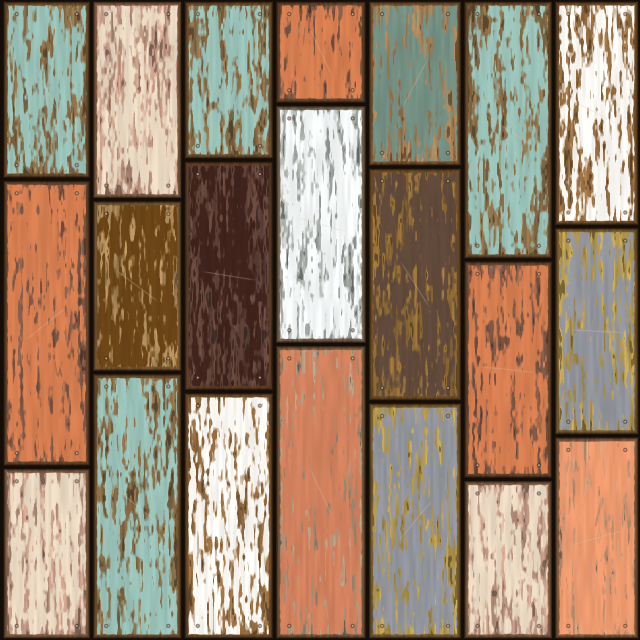
Reproduce this texture procedurally as a Shadertoy shader.

```glsl
const float columnEdge[8] = float[8](0.003, 0.143, 0.286, 0.429, 0.574, 0.723, 0.865, 1.0);

// Heights of the upper and lower joint in each column
const vec2 joints[7] = vec2[7](
    vec2(0.720, 0.270), vec2(0.688, 0.418), vec2(0.750, 0.388), vec2(0.837, 0.462),
    vec2(0.739, 0.372), vec2(0.594, 0.251), vec2(0.646, 0.319));

// Finish of each plank, top to bottom, column by column
const int finishes[21] = int[21](0,2,1, 1,4,0, 0,5,3, 2,10,11, 6,7,8, 0,2,1, 3,8,9);

const vec3 paints[12] = vec3[12](
    vec3(0.61, 0.77, 0.73), vec3(0.93, 0.86, 0.77), vec3(0.85, 0.50, 0.32),
    vec3(1.00, 0.99, 0.97), vec3(0.42, 0.27, 0.09), vec3(0.25, 0.14, 0.11),
    vec3(0.46, 0.57, 0.52), vec3(0.38, 0.29, 0.23), vec3(0.58, 0.59, 0.62),
    vec3(0.94, 0.61, 0.44), vec3(0.97, 0.98, 0.98), vec3(0.83, 0.51, 0.37));

// Wood under the paint; the fourth value is the amount of wear
const vec4 woods[12] = vec4[12](
    vec4(0.54, 0.43, 0.28, 0.42), vec4(0.76, 0.60, 0.52, 0.44), vec4(0.50, 0.35, 0.28, 0.37),
    vec4(0.60, 0.44, 0.26, 0.41), vec4(0.68, 0.54, 0.35, 0.38), vec4(0.39, 0.27, 0.23, 0.46),
    vec4(0.65, 0.50, 0.33, 0.39), vec4(0.59, 0.44, 0.22, 0.40), vec4(0.72, 0.61, 0.31, 0.41),
    vec4(0.80, 0.60, 0.47, 0.36), vec4(0.66, 0.68, 0.66, 0.41), vec4(0.66, 0.57, 0.48, 0.34));

float hash(vec2 p) {
    vec3 q = fract(vec3(p.xyx) * 0.1031);
    q += dot(q, q.yzx + 33.33);
    return fract((q.x + q.y) * q.z);
}

float noise(vec2 p) {
    vec2 i = floor(p), f = fract(p);
    f = f * f * (3.0 - 2.0 * f);
    return mix(mix(hash(i), hash(i + vec2(1, 0)), f.x),
               mix(hash(i + vec2(0, 1)), hash(i + vec2(1, 1)), f.x), f.y);
}

// Noise drawn out along the length of the plank
float grain(vec2 p) {
    return 0.46 * noise(p * vec2(235, 36) + 5.0) + 0.26 * noise(p * vec2(105, 13) + 40.0)
         + 0.28 * noise(p * vec2(330, 105) + 90.0);
}

void mainImage(out vec4 fragColor, in vec2 fragCoord) {
    vec2 uv = fragCoord / iResolution.xy;
    float px = 1.0 / iResolution.y;

    // Find the plank and its corners
    int column = 0;
    for (int i = 1; i < 7; i++) if (uv.x > columnEdge[i]) column = i;
    vec2 joint = joints[column];
    int row = uv.y > joint.x ? 0 : uv.y > joint.y ? 1 : 2;
    vec2 low = vec2(columnEdge[column], row == 0 ? joint.x : row == 1 ? joint.y : 0.0);
    vec2 high = vec2(columnEdge[column + 1], row == 0 ? 1.0 : row == 1 ? joint.x : joint.y);
    vec2 inset = min(uv - low, high - uv);
    float edge = min(inset.x, inset.y);

    int id = column * 3 + row;
    int finish = finishes[id];
    vec3 paint = paints[finish];
    vec3 wood = woods[finish].rgb;
    vec2 p = uv + float(id) * vec2(1.37, 2.11);

    // Bare wood with fine streaks
    float streak = noise(p * vec2(280, 14) + 15.0);
    vec3 bare = wood * mix(0.78, 1.18, streak);

    // Paint flakes off in two layers, most of all near the rim
    float g = grain(p);
    float wear = woods[finish].w + 0.13 * exp(-max(edge - 0.008, 0.0) / 0.010)
               + 0.13 * (noise(p * vec2(26, 11)) - 0.5);
    vec3 coat = paint * (0.93 + 0.11 * noise(p * vec2(220, 20) + 60.0));
    vec3 color = mix(bare, mix(bare, coat, 0.55), smoothstep(-0.07, -0.02, g - wear));
    color = mix(color, coat, smoothstep(-0.01, 0.05, g - wear));
    color = mix(color, wood * 0.45, 0.65 * smoothstep(0.17, 0.25, wear - g));

    // One faint scratch per plank
    vec2 c = uv - 0.5 * (low + high);
    float angle = 6.283 * hash(vec2(id, 7));
    float across = abs(dot(c, vec2(cos(angle), sin(angle))));
    float scratch = smoothstep(0.0004 + px, 0.0, across) * smoothstep(0.045, 0.03, length(c));
    color = mix(color, vec3(0.85, 0.78, 0.70), 0.25 * scratch);

    // Small nails near the corners
    float nail = length(inset - vec2(0.023, 0.022));
    color = mix(color, vec3(0.25, 0.17, 0.11), 0.6 * smoothstep(0.003 + px, 0.002, nail));
    color = mix(color, vec3(0.80, 0.73, 0.65), 0.8 * smoothstep(0.001 + px, 0.0005, nail));

    // Brown bevel, lighter toward the paint, and a narrow dark gap
    vec3 bevel = mix(vec3(0.32, 0.21, 0.10), wood, 0.3) * mix(0.85, 1.1, streak);
    bevel *= mix(0.55, 1.05, smoothstep(0.003, 0.007, edge));
    float ragged = edge + 0.0015 * (noise(p * 150.0) - 0.5);
    color = mix(bevel, color, smoothstep(0.0075, 0.0085 + px, ragged));
    color = mix(vec3(0.08, 0.05, 0.03), color, smoothstep(0.0015, 0.0025 + px, edge));

    fragColor = vec4(color, 1.0);
}
```
